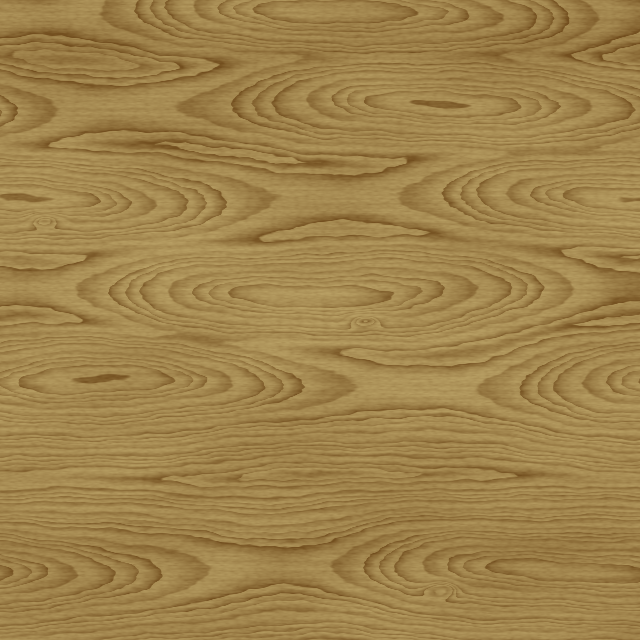
Reproduce this texture procedurally as a WebGL 1 fragment shader.

```glsl
precision highp float;
// Flat-sawn wood: rows of nested oval growth rings that run out into straight grain.
// A smooth field gives the distance from the pith; its contours become the rings,
// toned by a soft-to-sharp ring profile, with stretched cellular noise for fibres.
uniform vec2 u_resolution;

vec2 hash2(vec2 p) {
  return fract(sin(vec2(dot(p, vec2(127.1, 311.7)), dot(p, vec2(269.5, 183.3)))) * 43758.5);
}

// Cellular noise: distance to the nearest scattered point
float cells(vec2 p) {
  vec2 cell = floor(p), f = fract(p);
  float nearest = 2.0;
  for (int j = -1; j <= 1; j++) {
    for (int i = -1; i <= 1; i++) {
      vec2 o = vec2(float(i), float(j));
      vec2 d = o + hash2(cell + o) - f;
      nearest = min(nearest, dot(d, d));
    }
  }
  return sqrt(nearest);
}

// Distance from the pith, blended over all rows of ovals
float pithDistance(vec2 p) {
  // slow bends of the grain
  p.y += 0.007 * sin(6.3 * p.x + 9.0 * p.y)
       + 0.003 * sin(17.0 * p.x + 31.0 * p.y + 1.0)
       + 0.0014 * sin(43.0 * p.x - 60.0 * p.y + 2.0)
       + 0.0007 * sin(97.0 * p.x + 140.0 * p.y);
  float sum = 0.0;
  for (int i = 0; i < 7; i++) {
    if (i == 1) continue; // this gap stays straight-grained
    float row = float(i), k = row - 3.0;
    float centerX = 0.5 + 0.44 * k + 0.08 * k * k;
    float dy = 1.45 * (p.y - 0.11 - 0.145 * row);
    float depth = 0.022 + 0.048 * (1.0 - cos(6.2832 * (p.x - centerX)))
                + 0.004 * sin(15.0 * p.x + 4.0 * row);
    sum += exp(-90.0 * sqrt(dy * dy + depth * depth));
  }
  float h = -log(sum) / 90.0;
  // small knots
  for (int i = 0; i < 3; i++) {
    float n = float(i);
    vec2 knot = vec2(0.07 + 0.69 * n - 0.19 * n * n, 0.655 - 0.145 * n * n);
    vec2 q = (p - knot) / vec2(0.026, 0.012);
    h += 0.036 * exp(-dot(q, q));
  }
  return h;
}

void main() {
  vec2 p = gl_FragCoord.xy / u_resolution;
  float eps = 0.001;
  float h = pithDistance(p);
  vec2 slope = vec2(pithDistance(p + vec2(eps, 0.0)) - h,
                    pithDistance(p + vec2(0.0, eps)) - h) / eps;
  float steep = length(slope);

  // ragged contours and uneven ring spacing
  h += 0.0028 * (cells(p * vec2(34.0, 130.0)) - 0.45) * min(1.0, 0.3 + steep);
  float rings = 90.0 * h + 0.35 * sin(140.0 * h);
  float f = fract(rings);
  float ringTone = hash2(vec2(floor(rings), 3.0)).x;

  // late wood darkens gradually, then ends at a sharp edge
  float edge = clamp(125.0 * steep / u_resolution.y, 0.06, 0.4);
  float fall = 1.0 - smoothstep(1.0 - edge, 1.0, f);
  float lateWood = smoothstep(0.15, 0.95, f) * fall;
  float rim = smoothstep(0.72, 0.93, f) * fall;
  float strength = mix(1.0, 0.85, smoothstep(0.3, 1.3, steep)) * (0.55 + 0.7 * ringTone);

  // fibres, pores and broad stains
  float streak = cells(p * vec2(4.0, 170.0)) - 0.45;
  float fibre = cells(p * vec2(75.0, 260.0) + 7.0) - 0.45;
  float pore = smoothstep(0.3, 0.08, cells(p * vec2(55.0, 170.0) + 19.0));
  vec2 band = (vec2(p.y) - vec2(0.93, 0.145)) / vec2(0.035, 0.022);
  float stain = 0.06 * cos(7.85 * (p.y - 0.13))
              + 0.05 * sin(7.0 * p.x + 15.0 * p.y)
              + 0.035 * sin(19.0 * p.x - 23.0 * p.y + 1.0)
              + 0.14 * exp(-band.x * band.x) + 0.12 * exp(-band.y * band.y);

  float dark = 0.17 + (0.58 * lateWood + 0.2 * rim) * strength
             + 0.28 * streak + 0.24 * fibre + 0.1 * pore + stain;
  vec3 color = mix(vec3(0.70, 0.60, 0.37), vec3(0.50, 0.367, 0.17), clamp(dark, -0.1, 1.25));
  gl_FragColor = vec4(color, 1.0);
}
```
